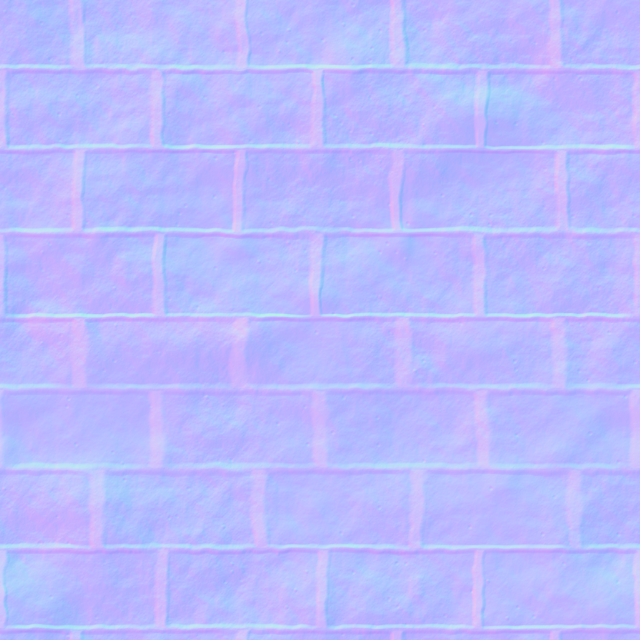
Reproduce this texture map procedurally as a Shadertoy shader.

```glsl
float hash(vec2 p) {
    vec3 q = fract(p.xyx * 0.1031);
    q += dot(q, q.yzx + 33.33);
    return fract((q.x + q.y) * q.z);
}

// Value noise that tiles over the unit square
float noise(vec2 p, float cells) {
    p *= cells;
    vec2 i = floor(p), f = p - i;
    vec2 a = mod(i, cells), b = mod(i + 1.0, cells);
    f = f * f * f * (f * (f * 6.0 - 15.0) + 10.0);
    return mix(mix(hash(a), hash(vec2(b.x, a.y)), f.x),
               mix(hash(vec2(a.x, b.y)), hash(b), f.x), f.y);
}

// Sparse raised grains and shallow pits
float chips(vec2 p) {
    vec2 cell = floor(p * 70.0);
    vec2 id = mod(cell, 70.0);
    vec2 centre = 0.3 + 0.4 * vec2(hash(id + 7.0), hash(id + 61.0));
    float dome = smoothstep(0.29, 0.0, length(p * 70.0 - cell - centre));
    float kind = hash(id + 23.0);
    return 0.0006 * dome * (step(0.96, kind) - step(kind, 0.006));
}

// Surface height in x, mortar coverage in y
vec2 wall(vec2 p) {
    float worn = smoothstep(0.12, 0.22, p.y) * smoothstep(0.51, 0.48, p.y);
    float patchy = noise(p + 0.37, 7.0);

    // Uneven courses and wavering edges
    vec2 q = p;
    q.y += 0.018 * exp(-pow((p.y - 0.55) / 0.08, 2.0));
    q += vec2(0.008, 0.002) * (noise(p + 0.13, 18.0) - 0.5);
    q += vec2(0.004, 0.003) * (noise(p + 0.71, 60.0) - 0.5);

    // Eight courses of four bricks in running bond
    float y = (q.y - 0.017) * 8.0;
    float row = mod(floor(y), 8.0);
    float x = q.x * 4.0 - 0.5 * mod(row, 2.0) - (row == 1.0 ? 0.12 : 0.0);
    float joint = floor(x + 0.5);
    float shift = 0.04 * (hash(vec2(mod(joint, 4.0) + 11.0, row + 3.0)) - 0.5);
    vec2 edge = vec2(abs(x - joint - shift) / 4.0, (0.5 - abs(fract(y) - 0.5)) / 8.0);
    edge -= vec2(0.003 + 0.002 * patchy, 0.0005);
    float pillow = smoothstep(0.0, 0.045, edge.x);

    // Pale mortar, mostly in the upright joints
    float upright = 1.0 - smoothstep(0.0, 0.007 + 0.007 * worn, edge.x);
    float level = 1.0 - smoothstep(0.0, 0.006, edge.y);
    float mortar = max(upright * smoothstep(-0.001, 0.003, edge.y), 0.4 * level);

    // Rounded bevel, broken along its length
    float bevel = 0.0055 + 0.003 * patchy + 0.003 * worn;
    edge.x *= 0.85;
    float inside = bevel - length(max(bevel - edge, 0.0));
    float brick = smoothstep(0.0, bevel, inside);
    float broken = 0.25 + 0.8 * noise(p + 0.57, 16.0) + 0.7 * noise(p + 0.29, 50.0);
    float height = brick * (0.0017 - 0.0008 * worn) * broken;
    height += 0.0015 * pillow * brick;

    // Broad undulation down to fine grain
    float cells = 6.0;
    for (int i = 0; i < 7; i++) {
        float rough = i < 3 ? 0.095 : 0.03 + 0.05 * patchy;
        height += rough * noise(p + 0.19 * float(i), cells) / cells;
        cells *= 2.0;
    }
    height += chips(p) * brick;
    return vec2(height, mortar);
}

void mainImage(out vec4 fragColor, in vec2 fragCoord) {
    vec2 uv = fragCoord / iResolution.xy;
    vec2 e = vec2(0.001, 0.0);

    // Slope by central differences, gentler on upper edges
    vec2 slope = vec2(wall(uv + e.xy).x - wall(uv - e.xy).x,
                      wall(uv + e.yx).x - wall(uv - e.yx).x) / (2.0 * e.x);
    slope.y = max(slope.y, 0.3 * slope.y - 0.07);
    vec3 normal = vec3(-slope.x, slope.y, 1.0);

    // Mortar leans right, with a weathered haze under one course
    float mortar = wall(uv).y;
    float haze = smoothstep(0.455, 0.495, uv.y) * smoothstep(0.507, 0.5, uv.y);
    normal.xy += mortar * vec2(0.28, 0.08);
    normal.x += 0.26 * haze * noise(uv + 0.43, 14.0) - 0.03;

    // Gamma-encoded normal, green pointing down
    fragColor = vec4(pow(normalize(normal) * 0.5 + 0.5, vec3(1.0 / 2.2)), 1.0);
}
```
